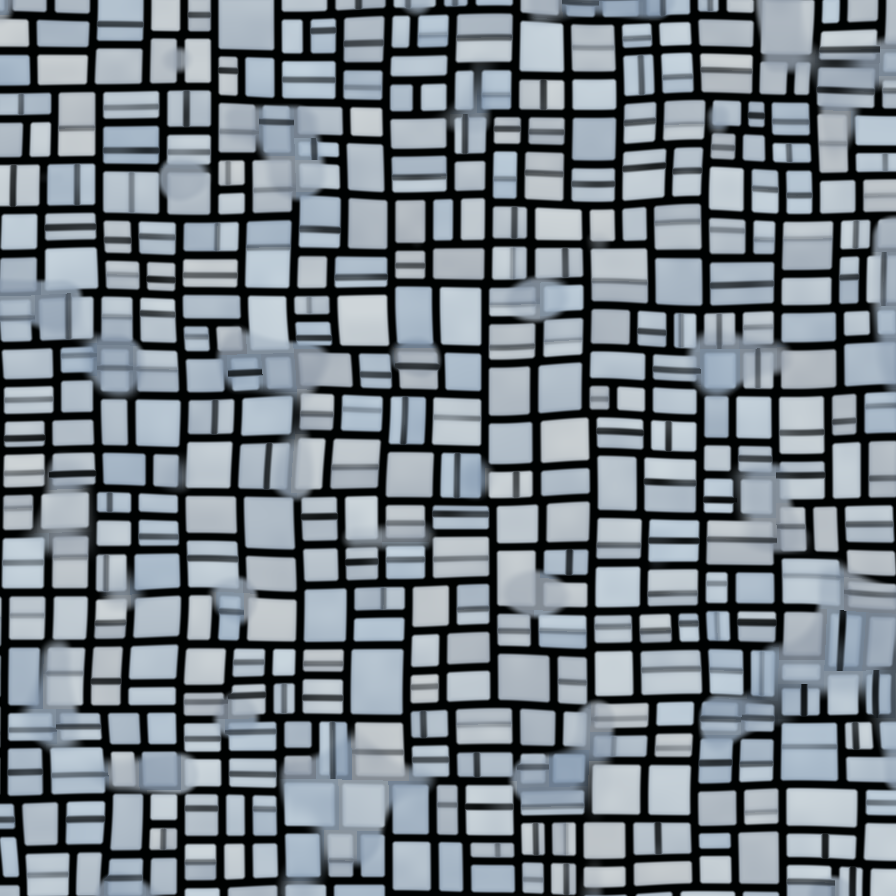
Write a three.js fragment shader that draws this pattern.

```glsl
varying vec2 vUv;

const float BLOCKS = 9.0;          // large blocks across the canvas
const float JITTER = 0.21;         // shift of block edges, in blocks
const float WARP = 0.008;          // bend of the joints
const float JOINT = 0.0044;        // half width of a dark joint
const float SEAM = 0.0026;         // half width of a faint seam
const float SOFT = 0.0019;         // softness of the edges
const float CORNER = 0.0035;       // corner rounding
const float SPLIT_MIN = 0.061;     // shortest side that may be split
const float SPLIT_MAX = 0.086;     // longest side left whole
const float SEAM_CHANCE = 0.52;
const float FADE_SCALE = 15.0;     // frequency of worn patches
const vec3 JOINT_COLOR = vec3(0.0, 0.008, 0.008);
const vec3 TILE_DARK = vec3(0.595, 0.650, 0.710);
const vec3 TILE_LIGHT = vec3(0.795, 0.835, 0.860);
const vec3 TINT = vec3(0.022, 0.002, -0.018);

float hash(vec2 p) {
  vec3 q = fract(p.xyx * 0.1031);
  q += dot(q, q.yzx + 33.33);
  return fract((q.x + q.y) * q.z);
}

float noise(vec2 p) {
  vec2 i = floor(p), f = fract(p);
  f = f * f * (3.0 - 2.0 * f);
  return mix(mix(hash(i), hash(i + vec2(1.0, 0.0)), f.x),
             mix(hash(i + vec2(0.0, 1.0)), hash(i + 1.0), f.x), f.y);
}

float shift(vec2 v) {
  return (hash(v + 71.0) * 2.0 - 1.0) * JITTER;
}

// Interlocking rectangle: vertical joints run through even lattice
// points, horizontal joints through odd ones. Returns (low, high).
vec4 blockRect(vec2 c) {
  float a = shift(c), b = shift(c + vec2(1.0, 0.0));
  float d = shift(c + vec2(0.0, 1.0)), e = shift(c + 1.0);
  vec4 offsets = mod(c.x + c.y, 2.0) < 0.5 ? vec4(a, b, e, d) : vec4(d, a, b, e);
  return vec4(c, c + 1.0) + offsets;
}

float line(float dist, float halfWidth) {
  return 1.0 - smoothstep(halfWidth - SOFT, halfWidth + SOFT, dist);
}

void main() {
  vec2 p = vUv + WARP * (vec2(noise(vUv * 9.0), noise(vUv * 9.0 + 40.0)) - 0.5);

  // Find the block that holds this point
  vec2 grid = p * BLOCKS, home = floor(grid), seed = home;
  vec4 rect = vec4(home, home + 1.0);
  for (int j = -1; j <= 1; j++) {
    for (int i = -1; i <= 1; i++) {
      vec2 c = home + vec2(float(i), float(j));
      vec4 r = blockRect(c);
      if (all(greaterThanEqual(grid, r.xy)) && all(lessThan(grid, r.zw))) {
        rect = r;
        seed = c;
      }
    }
  }
  vec2 lo = rect.xy / BLOCKS, hi = rect.zw / BLOCKS;
  seed = seed * 13.0 + 200.0;

  // Split long sides again and again into tiles
  for (int k = 0; k < 4; k++) {
    vec2 size = hi - lo;
    float limit = mix(SPLIT_MIN, SPLIT_MAX, hash(seed + 3.7));
    if (max(size.x, size.y) > limit) {
      vec2 cut = mix(lo, hi, mix(0.38, 0.62, hash(seed + 9.1)));
      bool across = size.x > size.y * 1.1;
      bool upper = across ? p.x > cut.x : p.y > cut.y;
      if (across) {
        if (upper) lo.x = cut.x; else hi.x = cut.x;
      } else {
        if (upper) lo.y = cut.y; else hi.y = cut.y;
      }
      seed += upper ? vec2(17.3, 5.9) : vec2(4.1, 23.7);
    }
  }

  // Dark joints, worn away in patches
  vec2 size = hi - lo, local = (p - lo) / size;
  vec2 q = abs(p - 0.5 * (lo + hi)) - 0.5 * size + JOINT + CORNER;
  float inset = JOINT + CORNER - length(max(q, 0.0)) - min(max(q.x, q.y), 0.0);
  float keep = smoothstep(0.17, 0.30, noise(p * FADE_SCALE + 11.0));
  float ink = line(inset, JOINT) * mix(0.18, 1.0, keep);

  // One optional seam, mostly level, of varied strength
  bool level = size.y > 0.034 && hash(seed + 6.3) < 0.8;
  float at = mix(0.36, 0.64, hash(seed + 1.9));
  float seamDist = level ? (local.y - at) * size.y : (local.x - at) * size.x;
  float chance = step(hash(seed + 8.2), SEAM_CHANCE);
  float strength = mix(0.2, 1.0, hash(seed + 2.6)) * chance;
  float wear = mix(0.6, 1.0, noise(p * 30.0));
  float seamInk = line(abs(seamDist), mix(SEAM, JOINT * 0.85, strength)) * strength * wear;
  ink = max(ink, seamInk);

  // Softly shaded tile face
  float half_ = chance * step(0.0, seamDist);
  float tone = 0.32 + 0.60 * hash(seed + 5.5 + half_ * 3.3);
  tone += 0.18 * (local.y - 0.5) + 0.22 * (noise(p * 38.0) - 0.5);
  tone -= 0.28 * (1.0 - smoothstep(JOINT, JOINT + 0.006, inset));
  tone -= 0.35 * (1.0 - keep);
  tone -= 0.3 * chance * (1.0 - smoothstep(0.0, 0.009, abs(seamDist)));
  vec3 color = mix(TILE_DARK, TILE_LIGHT, clamp(tone, -0.3, 1.0));
  color += TINT * (hash(seed + 4.4) * 2.0 - 1.0);

  gl_FragColor = vec4(mix(color, JOINT_COLOR, clamp(ink, 0.0, 1.0)), 1.0);
}
```
